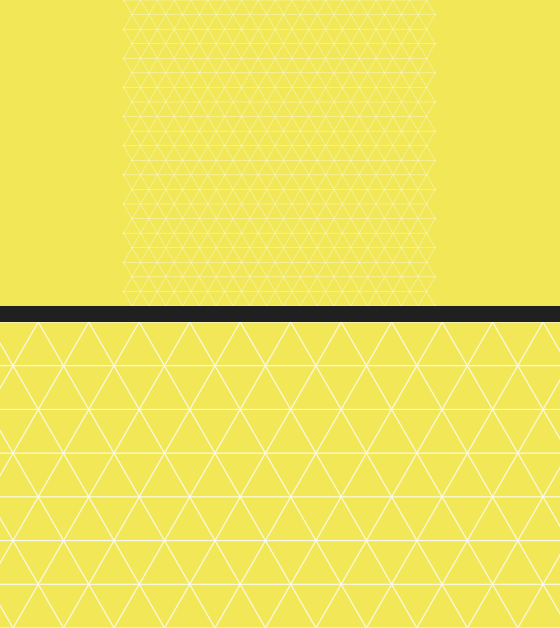
Top: the whole. Bottom: its middle third, enlarged.
Write a Shadertoy shader that draws this pattern.

```glsl
// A centred band of fine white triangular mesh on a flat yellow ground.

const float ROWS = 21.0;          // triangle rows over the canvas height
const float COLUMNS = 18.0;       // whole triangle sides across the band
const float LINE_WIDTH = 0.024;   // in row heights
const float ROOT3 = 1.7320508;
const vec3 GROUND = vec3(0.95, 0.91, 0.34);
const vec3 LINE = vec3(0.98, 0.985, 0.98);

// Share of a filter footprint covered by lines at every integer of t
float lineCoverage(float t, float width, float footprint) {
    float d = abs(t - round(t));
    float overlap = 0.5 * (width + footprint) - d;
    return clamp(overlap, 0.0, min(width, footprint)) / footprint;
}

// Three families of parallel lines, 60 degrees apart, one row height between lines
float triangleMesh(vec2 p, float width, float pixel) {
    float diagonalFootprint = 1.2 * pixel;
    float level = lineCoverage(p.y, width, pixel);
    float rising = lineCoverage(dot(p, vec2(0.5 * ROOT3, 0.5)), width, diagonalFootprint);
    float falling = lineCoverage(dot(p, vec2(0.5 * ROOT3, -0.5)), width, diagonalFootprint);
    return 1.0 - (1.0 - level) * (1.0 - rising) * (1.0 - falling);
}

// Band whose two sides step in and out along the triangle edges
float zigzagBand(vec2 p, float sides, float width, float pixel) {
    float shift = abs(mod(p.y + 1.0, 2.0) - 1.0) / ROOT3;
    float halfSpan = sides / ROOT3;
    float inside = (halfSpan - abs(p.x - shift - halfSpan)) * 0.5 * ROOT3;
    float margin = 0.5 * width + 0.6 * pixel;   // keeps the outermost lines whole
    return clamp((inside + margin) / (0.5 * pixel) + 1.0, 0.0, 1.0);
}

void mainImage(out vec4 fragColor, in vec2 fragCoord) {
    // Units of one row height, y down from the top edge, x from the band's left corner
    float pixel = ROWS / iResolution.y;
    vec2 p = vec2(fragCoord.x - 0.5 * iResolution.x, iResolution.y - fragCoord.y) * pixel;
    float bandWidth = (2.0 * COLUMNS + 1.0) / ROOT3;
    p.x += 0.5 * bandWidth + 0.045;

    float mesh = triangleMesh(p, LINE_WIDTH, pixel);
    mesh *= zigzagBand(p, COLUMNS, LINE_WIDTH, pixel);
    fragColor = vec4(mix(GROUND, LINE, mesh), 1.0);
}
```
